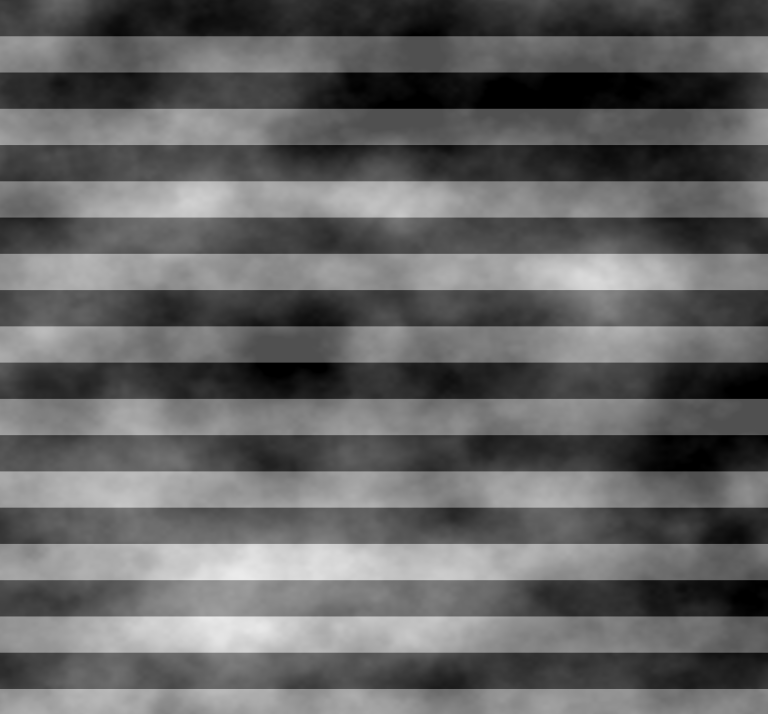
This pattern is drawn by a Shadertoy shader. Its source:

```glsl
const float BAND_COUNT = 19.69;      // bands down the canvas, dark one first
const float BAND_LIFT = 0.314;       // brightness added by a light band
const float CLOUD_MEAN = 0.195;
const float CLOUD_CONTRAST = 1.15;
const vec2 CLOUD_SCALE = vec2(3.6, 4.2);
const vec2 CLOUD_OFFSET = vec2(7.3, 2.6);
const int OCTAVES = 6;
const float DRIFT_AMOUNT = 0.18;     // broad bright and dark regions
const float DRIFT_PERIOD = 0.68;
const vec2 DRIFT_OFFSET = vec2(0.03, 0.17);
const float TAU = 6.2831853;

float hash(vec2 p) {
    vec3 q = fract(vec3(p.xyx) * 0.1031);
    q += dot(q, q.yzx + 33.33);
    return fract((q.x + q.y) * q.z);
}

float valueNoise(vec2 p) {
    vec2 cell = floor(p);
    vec2 f = fract(p);
    vec2 w = f * f * f * (f * (f * 6.0 - 15.0) + 10.0);
    float lower = mix(hash(cell), hash(cell + vec2(1.0, 0.0)), w.x);
    float upper = mix(hash(cell + vec2(0.0, 1.0)), hash(cell + vec2(1.0, 1.0)), w.x);
    return mix(lower, upper, w.y);
}

// Fractal noise centred on zero; each octave is turned to hide the lattice
float fbm(vec2 p) {
    const mat2 TURN = mat2(0.8, 0.6, -0.6, 0.8);
    float sum = 0.0;
    float amplitude = 0.5;
    for (int i = 0; i < OCTAVES; i++) {
        sum += amplitude * (valueNoise(p) - 0.5);
        p = TURN * p * 2.03 + 11.7;
        amplitude *= 0.5;
    }
    return sum;
}

// Smoke density, cut off at black; p runs from the top left
float clouds(vec2 p) {
    vec2 d = p - DRIFT_OFFSET;
    float drift = sin(TAU * d.x) * cos(TAU * d.y / DRIFT_PERIOD);
    float detail = fbm(p * CLOUD_SCALE + CLOUD_OFFSET);
    return max(CLOUD_MEAN + DRIFT_AMOUNT * drift + CLOUD_CONTRAST * detail, 0.0);
}

// 0 in dark bands, 1 in light ones, with a one pixel smooth edge
float lightBand(float y) {
    float wave = abs(fract(y * BAND_COUNT * 0.5 + 0.25) - 0.5);
    float edgeDistance = (wave - 0.25) * 2.0;
    return clamp(edgeDistance * iResolution.y / BAND_COUNT + 0.5, 0.0, 1.0);
}

void mainImage(out vec4 fragColor, in vec2 fragCoord) {
    vec2 p = fragCoord / iResolution.xy;
    p.y = 1.0 - p.y;
    float grey = clouds(p) + BAND_LIFT * lightBand(p.y);
    fragColor = vec4(vec3(min(grey, 1.0)), 1.0);
}
```
